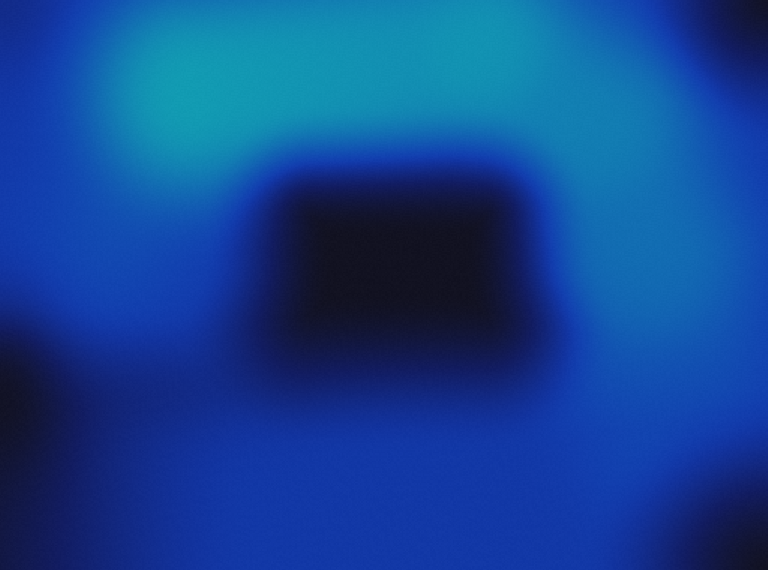
A WebGL 2 fragment shader for this background:

```glsl
#version 300 es
precision highp float;
// Blurred teal arch over deep blue, wrapped around a soft dark rounded block.
uniform vec2 u_resolution;
out vec4 fragColor;

float hash(vec2 p) {
  return fract(sin(dot(p, vec2(127.1, 311.7))) * 43758.5);
}

// Gaussian spot with separate radii
float spot(vec2 p, vec2 center, vec2 radius) {
  vec2 d = (p - center) / radius;
  return exp(-dot(d, d));
}

// Soft stroke from a to b; z holds the brightness at each end
float stroke(vec2 p, vec3 a, vec3 b) {
  vec2 ab = b.xy - a.xy;
  float along = clamp(dot(p - a.xy, ab) / dot(ab, ab), 0.0, 1.0);
  float d = length(p - a.xy - ab * along) / 0.193;
  return mix(a.z, b.z, along) * exp(-d * d * d);
}

float boxDistance(vec2 p, vec2 halfSize) {
  vec2 d = abs(p) - halfSize;
  return length(max(d, 0.0)) + min(max(d.x, d.y), 0.0);
}

// Joined strokes blended with a smooth maximum
float archGlow(vec2 p) {
  vec3 path[5] = vec3[5](
    vec3(0.342, 0.842, 3.1), vec3(0.842, 0.912, 2.6), vec3(1.044, 0.772, 2.0),
    vec3(1.14, 0.544, 1.5), vec3(1.193, 0.263, 0.4));
  float sum = 0.0;
  for (int i = 0; i < 4; i++) sum += pow(stroke(p, path[i], path[i + 1]) + 1e-4, 8.0);
  return pow(sum + 1e-20, 0.125);
}

// Light level: 0 is near black, 2 is blue, 5 is teal
float lightLevel(vec2 p) {
  float level = 2.15 + archGlow(p);
  level += 0.5 * spot(p, vec2(0.193, 0.579), vec2(0.16));
  level -= 0.45 * spot(p, vec2(0.351, 0.325), vec2(0.21, 0.09));
  level -= 0.5 * spot(p, vec2(0.0, 1.0), vec2(0.12));

  // Dark block, with a longer fade below it
  float below = 1.0 - smoothstep(0.4, 0.54, p.y);
  float block = boxDistance(p - vec2(0.699, 0.535), vec2(0.15, 0.084));
  level *= smoothstep(-0.035, mix(0.196, 0.245, below), block);

  // Shade at the lower left and in the right corners
  float lower = 1.0 - smoothstep(0.263, 0.474, p.y);
  level *= mix(1.0, smoothstep(-0.228, 0.456, p.x), lower);
  level *= 1.0 - 0.9 * spot(p, vec2(0.0, 0.307), vec2(0.105, 0.149));
  level *= smoothstep(-0.03, 0.26, distance(p, vec2(1.347, 1.0)));
  level *= smoothstep(-0.02, 0.33, distance(p, vec2(1.347, 0.0)));
  return level;
}

vec3 palette(float level) {
  float green = 0.07 + 0.04 * level + 0.05 * max(level - 1.0, 0.0)
              + 0.035 * max(level - 2.0, 0.0);
  float blue = 0.13 + 0.25 * level;
  float over = blue - 0.7;
  blue = 0.7 + 0.5 * (over - sqrt(over * over + 0.003));  // soft ceiling
  return vec3(0.07, green, blue);
}

void main() {
  vec2 uv = gl_FragCoord.xy / u_resolution;
  vec3 color = palette(lightLevel(uv * vec2(1.347, 1.0)));
  float grain = hash(floor(uv * vec2(512.0, 380.0))) - 0.5;
  fragColor = vec4(color + 0.014 * grain, 1.0);
}
```
